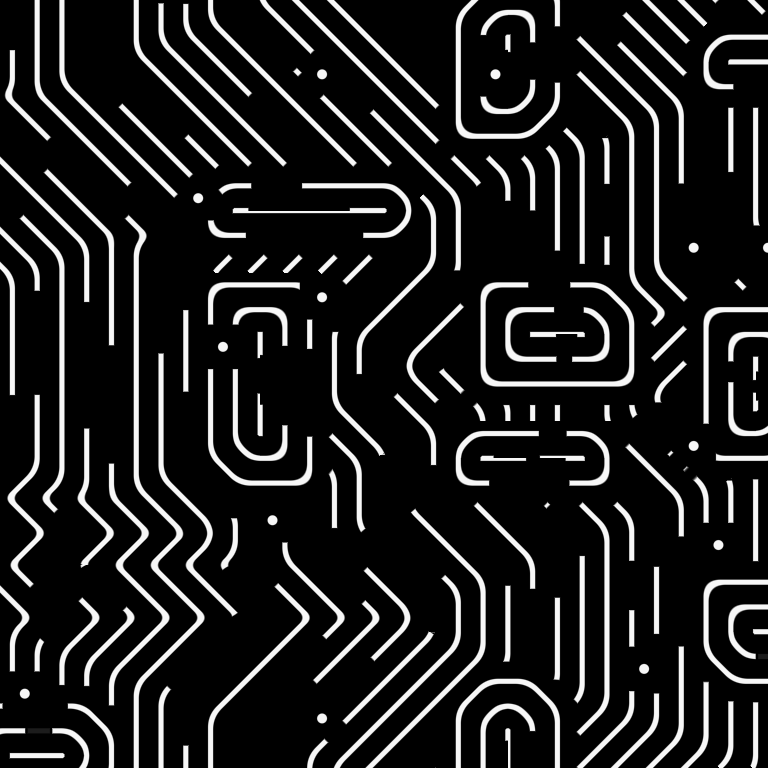
Write a WebGL 1 fragment shader that draws this pattern.

```glsl
precision highp float;
// Circuit-board traces: broken white lines that jog at 45 degrees, with nested pockets and dots on black.

uniform vec2 u_resolution;

const float PITCHES = 31.0;     // line spacings across the canvas
const float DIAGONAL = 0.70711;
const float HALF_LINE = 0.103;

// A pocket of rounded rings around a short bar
struct Pocket {
  float dist;
  float radius;
  float along;   // position along the face
  float reach;   // half length of the face
  vec2 normal;
  vec2 id;
};

float hash(vec3 p) {
  p = fract(p * vec3(0.1031, 0.1137, 0.0973));
  p += dot(p, p.zyx + 31.32);
  return fract((p.x + p.y) * p.z);
}

float smoothMax(float a, float b, float k) {
  float h = max(k - abs(a - b), 0.0);
  return max(a, b) + h * h * 0.25 / k;
}

Pocket pocketAt(vec2 p) {
  // One pocket at most per cell; columns are staggered
  p += vec2(3.0, 6.0);
  p.y += 4.0 * mod(floor(p.x / 10.0), 2.0);
  vec2 id = floor(p / 10.0);
  float rings = hash(vec3(id, 3.0)) < 0.5 ? 1.0 : 2.0;
  float bar = 4.0 - rings - floor(hash(vec3(id, 4.0)) * 1.6);
  vec2 halfBar = hash(vec3(id, 5.0)) < 0.6 ? vec2(bar, 0.0) : vec2(0.0, bar);
  vec2 room = 4.0 - rings - halfBar;
  vec2 shift = floor((2.0 * room + 0.99) * vec2(hash(vec3(id, 1.0)), hash(vec3(id, 2.0)))) - room;
  vec2 rel = p - id * 10.0 - 5.5 - shift;
  vec2 side = vec2(rel.x < 0.0 ? -1.0 : 1.0, rel.y < 0.0 ? -1.0 : 1.0);
  vec2 q = abs(rel) - halfBar;

  // Each corner is either chamfered or nearly square
  float chamfer = hash(vec3(id + side * 0.3, 6.0)) < 0.5 ? 0.0 : -1.2;
  float slope = (q.x + q.y) * DIAGONAL + chamfer;
  float box = max(q.x, q.y);

  Pocket s;
  s.id = id;
  s.radius = rings + 0.5;
  s.dist = max(box, slope);
  if (s.dist > 0.5) s.dist = smoothMax(smoothMax(q.x, q.y, 0.7), slope, 0.35);
  float ring = floor(s.dist + 0.5);
  if (slope > box) {
    s.normal = side * DIAGONAL;
    s.along = (q.x - q.y) * DIAGONAL;
    s.reach = 0.414 * ring + chamfer;
  } else if (q.x > q.y) {
    s.normal = vec2(side.x, 0.0);
    s.along = rel.y;
    s.reach = halfBar.y + 0.414 * ring;
  } else {
    s.normal = vec2(0.0, side.y);
    s.along = rel.x;
    s.reach = halfBar.x + 0.414 * ring;
  }
  if (hash(vec3(id, 7.0)) > 0.4 + 0.2 * id.x) s.dist = 1000.0;
  return s;
}

// Across-line coordinate of the bundle (x) and its direction (yz)
vec3 bundle(vec2 p) {
  float f = p.x;
  vec2 normal = vec2(1.0, 0.0);
  float shifted = 0.0;
  for (int i = 0; i < 6; i++) {
    float n = float(i);
    float lean = hash(vec3(n, 3.0, 8.0)) < 0.5 ? -1.0 : 1.0;
    float jog = 2.0 + floor(4.0 * hash(vec3(n, 5.0, 9.0)));
    float height = 1.0 + 5.6 * n + 2.0 * hash(vec3(n, 7.0, 2.0));
    float slope = 15.5 + (p.x - 15.5 + lean * (p.y - height)) * DIAGONAL - shifted - 0.5 * jog;
    if (slope > f - jog && slope < f) normal = vec2(1.0, lean) * DIAGONAL;
    f = -smoothMax(-f, -smoothMax(slope, f - jog, 0.35), 0.35);
    if (lean < 0.0) shifted += jog;
  }
  return vec3(f, normal);
}

// Distance from the dot of this cell, or a large offset where there is none
vec2 fromDot(vec2 p) {
  vec2 cell = floor(p / 6.0);
  vec2 spot = vec2(hash(vec3(cell, 61.0)), hash(vec3(cell, 67.0)));
  bool present = hash(vec3(cell, 71.0)) < 0.4;
  return present ? p - cell * 6.0 - 1.0 - floor(spot * 4.99) : vec2(1000.0);
}

void main() {
  float scale = PITCHES / min(u_resolution.x, u_resolution.y);
  vec2 p = gl_FragCoord.xy * scale;
  float soft = 0.75 * scale;

  float trace;              // distance to the line edge
  float gap;                // positive inside a break of the line
  float gapWidth;
  vec2 center;              // nearest point on the line, so that ends are cut square
  vec3 key;
  Pocket pocket = pocketAt(p);
  if (pocket.dist < pocket.radius) {
    float ring = floor(pocket.dist + 0.5);
    trace = abs(pocket.dist - ring) - HALF_LINE;
    center = p - pocket.normal * (pocket.dist - ring);
    key = vec3(pocket.id * 3.0 + pocket.normal, ring * 5.0);
    gapWidth = pocket.reach * mix(0.2, 0.75, hash(key + 11.0));
    float middle = (hash(key + 23.0) * 2.0 - 1.0) * (pocket.reach * 0.85 - gapWidth);
    gap = gapWidth - abs(pocket.along - middle);
    if (pocket.reach < 0.9 || hash(key + 37.0) > 0.65) gap = -1.0;
  } else {
    vec3 line = bundle(p);
    float lane = floor(line.x) + 0.5;
    trace = abs(line.x - lane) - HALF_LINE;
    center = p - line.yz * (line.x - lane);
    float stretch = center.y / 9.0 + hash(vec3(lane, 1.0, 4.0));
    key = vec3(lane, floor(stretch), 13.0);
    gapWidth = mix(0.5, 3.7, hash(key));
    float start = hash(key + 5.0) * (9.0 - 2.0 * gapWidth);
    gap = gapWidth - abs(fract(stretch) * 9.0 - start - gapWidth);
    if (hash(key + 9.0) > 0.75) gap = -1.0;
    Pocket ahead = pocketAt(center);
    trace = max(trace, ahead.radius + 0.35 - ahead.dist);
  }

  // Clear a square for each dot, then break the lines
  vec2 away = abs(fromDot(center));
  trace = max(trace, 0.9 - max(away.x, away.y));
  float lit = min(max(trace, gap), length(fromDot(p)) - 0.2);
  bool ghostly = gapWidth < 1.4 && hash(key + 51.0) < 0.12;
  float ghost = ghostly ? max(trace, 0.1 - gap) : 1.0;

  float white = 1.0 - smoothstep(-soft, soft, lit);
  float dim = 1.0 - smoothstep(-soft, soft, ghost);
  gl_FragColor = vec4(vec3(max(0.97 * white, 0.11 * dim)), 1.0);
}
```
